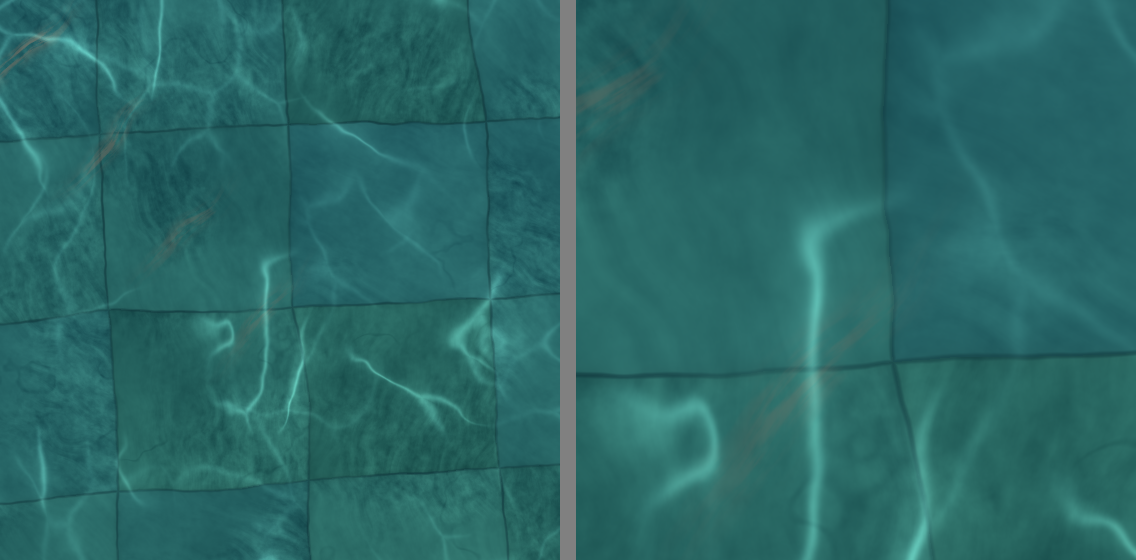
Left, the full canvas; right, a detail of the centre.
Give the GLSL for this texture, as a Shadertoy shader.

```glsl
// Sunlit pool floor: a slightly bent grid of rough stone slabs under teal water.
// Layers: per-slab stone tone and chiselled grain from value noise, thin seams and
// cracks, a few rusty streaks, and sparse soft caustic light from cellular noise.

const vec2 SLAB_SIZE = vec2(0.343, 0.3255);
const vec2 GRID_ORIGIN = vec2(0.188, 0.104);
const vec3 DEEP_TEAL = vec3(0.092, 0.305, 0.320);
const vec3 PALE_TEAL = vec3(0.205, 0.485, 0.468);
const vec3 GREEN_SHIFT = vec3(0.012, 0.012, -0.050);
const vec3 RUST = vec3(0.42, 0.40, 0.36);
const vec3 SEAM = vec3(0.065, 0.225, 0.245);
const vec3 SUNLIGHT = vec3(0.20, 0.32, 0.29);

vec2 hash22(vec2 p) {
    vec3 q = fract(p.xyx * vec3(0.1031, 0.1030, 0.0973));
    q += dot(q, q.yzx + 33.33);
    return fract((q.xx + q.yz) * q.zy);
}

float noise(vec2 p) {
    vec2 i = floor(p), f = fract(p);
    f = f * f * (3.0 - 2.0 * f);
    float low = mix(hash22(i).x, hash22(i + vec2(1, 0)).x, f.x);
    float high = mix(hash22(i + vec2(0, 1)).x, hash22(i + vec2(1, 1)).x, f.x);
    return mix(low, high, f.y);
}

mat2 rotation(float a) {
    return mat2(cos(a), sin(a), -sin(a), cos(a));
}

float fbm(vec2 p) {
    float sum = 0.0, amp = 0.5;
    for (int i = 0; i < 5; i++) {
        sum += amp * noise(p);
        p = rotation(0.6) * p * 2.03 + 17.3;
        amp *= 0.5;
    }
    return sum / 0.97;
}

// Signed smooth offset used to bend coordinates
vec2 warp(vec2 p) {
    return vec2(noise(p), noise(p + 41.7)) - 0.5;
}

// Gap between the two nearest cell sites: zero along cell borders
float cellGap(vec2 p) {
    vec2 cell = floor(p);
    float nearest = 9.0, second = 9.0;
    for (int y = -1; y <= 1; y++)
    for (int x = -1; x <= 1; x++) {
        vec2 c = cell + vec2(x, y);
        float d = length(c + 0.1 + 0.8 * hash22(c + 60.0) - p);
        second = min(second, max(nearest, d));
        nearest = min(nearest, d);
    }
    return second - nearest;
}

// Soft filaments of varying width, with a frayed halo, broken along their length
float caustics(vec2 p, vec2 scale, float width) {
    vec2 bent = p * scale + 0.9 * warp(p * 5.0 + 8.0) + 0.22 * warp(p * 13.0) + 0.05 * warp(p * 40.0);
    float gap = cellGap(bent);
    float strength = smoothstep(0.40, 0.80, noise(p * 6.5 + 23.0));
    float thickness = width * mix(0.5, 1.9, noise(p * 12.0 + 5.0));
    float core = exp(-pow(gap / thickness, 2.0));
    float halo = exp(-gap / (3.5 * thickness)) * (0.3 + 0.9 * fbm(p * vec2(45.0, 20.0)));
    return strength * (0.55 * core + 0.42 * halo);
}

// Slab coordinates: whole part is the slab, zero fraction is a seam
vec2 slabCoords(vec2 p) {
    vec2 bend = vec2(0.045, 0.016) * (vec2(noise(p * vec2(2.5, 4.0) + 3.0),
                                           noise(p * vec2(5.0, 2.5) + 9.0)) - 0.5);
    bend += 0.005 * warp(p * 22.0) + 0.002 * warp(p * 70.0);
    vec2 tilt = vec2(0.04 * (p.y - 0.5), -(0.075 - 0.055 * p.y) * p.x);
    return (p + tilt + bend - GRID_ORIGIN) / SLAB_SIZE;
}

vec3 stone(vec2 p, vec2 slab) {
    vec2 rnd = hash22(slab + 31.0);
    vec2 local = rotation(0.4 + 1.6 * rnd.y) * p + 7.0 * rnd;
    float tone = 0.44 + 0.34 * (rnd.x - 0.5) + 0.75 * (fbm(local * 7.0) - 0.5);
    tone += 0.45 * (fbm(p * 3.0 + 12.0) - 0.5);
    // Chiselled grain, rougher in patches
    float rough = mix(0.35, 1.3, smoothstep(0.3, 0.7, noise(local * 6.0 + 9.0)));
    tone += rough * 0.75 * (fbm(local * vec2(28.0, 80.0) + 2.0 * warp(p * 20.0)) - 0.5);
    tone += rough * 0.40 * (fbm(p * 110.0) - 0.5);
    // Wandering dark cracks on part of each slab
    float crack = abs(fbm(local * 4.0 + 50.0) - 0.5);
    tone -= 0.20 * smoothstep(0.014, 0.0, crack) * smoothstep(0.5, 0.75, noise(local * 7.0));
    float green = mix(rnd.y, 1.0 - p.y, 0.4) - 0.40;
    return mix(DEEP_TEAL, PALE_TEAL, tone) + GREEN_SHIFT * green;
}

// Frayed slanting streaks, fading down a diagonal
float rustStreaks(vec2 p) {
    float sum = 0.0;
    for (int i = 0; i < 4; i++) {
        float k = float(i);
        vec2 q = rotation(-0.95 + 0.25 * hash22(vec2(k, 4.0)).x) * (p - vec2(0.05 + 0.14 * k, 0.90 - 0.155 * k));
        q.y += 0.03 * (noise(q * 14.0 + k) - 0.5);
        float body = exp(-pow(q.x / 0.085, 2.0) - pow(q.y / 0.016, 2.0));
        sum += body * smoothstep(0.32, 0.65, fbm(q * vec2(25.0, 130.0) + k)) / (1.0 + 0.4 * k);
    }
    return sum;
}

void mainImage(out vec4 fragColor, in vec2 fragCoord) {
    vec2 p = fragCoord / iResolution.xy;
    float pixel = 1.0 / iResolution.y;
    vec2 grid = slabCoords(p);
    vec3 color = stone(p, floor(grid));

    // Seams: a thin worn joint inside a faint shadow
    vec2 edge = abs(fract(grid + 0.5) - 0.5) * SLAB_SIZE;
    float seamDist = min(edge.x, edge.y);
    float joint = smoothstep(0.0020 + pixel, 0.0003, seamDist) * mix(0.3, 1.0, noise(p * 16.0));
    color *= 1.0 - 0.08 * exp(-seamDist / 0.006);
    color = mix(color, SEAM, 0.75 * joint);

    color = mix(color, RUST, 0.85 * rustStreaks(p));

    // Strong web of light, then a fainter and finer one
    float light = caustics(p, vec2(4.6, 3.2), 0.038);
    light += 0.35 * caustics(p + 3.7, vec2(7.5, 5.5), 0.06);
    fragColor = vec4(color + SUNLIGHT * light, 1.0);
}
```
